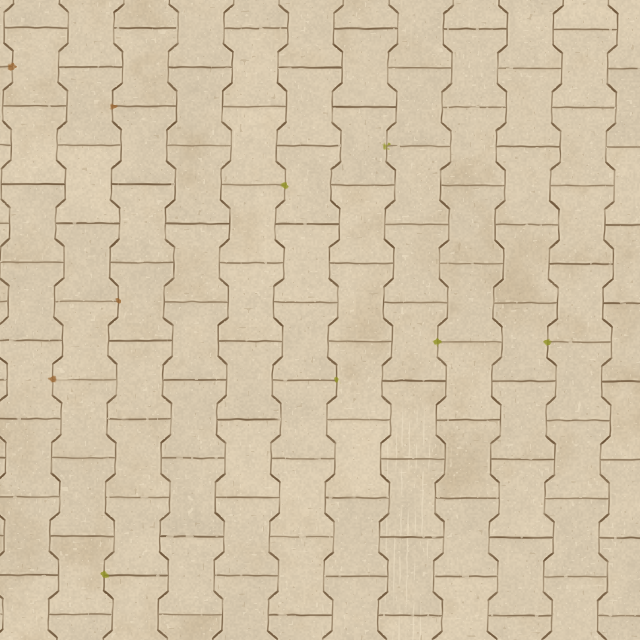
Give the GLSL for this texture, as a WebGL 2 fragment shader.

```glsl
#version 300 es
precision highp float;

#define PITCH vec2(0.0858, 0.1222)   // column and row spacing
#define ORIGIN vec2(0.0145, 0.0430)  // first seam and first joint, from top left
#define SKEW vec2(0.018, -0.003)     // slight lean of columns and rows
#define LOBE vec2(0.0071, 0.0062)    // half size of the slanted seam step
#define JOINT_WIDTH 0.0012
#define RIM_WIDTH 0.0034
#define TILE_TINT 0.035
#define STAIN 0.55
#define GRAIN 0.06
#define MOSS_CHANCE 0.06
#define SCRATCHES 7

uniform vec2 u_resolution;
out vec4 fragColor;

const vec3 STONE = vec3(0.855, 0.795, 0.690);
const vec3 DIRT  = vec3(0.730, 0.655, 0.535);
const vec3 PALE  = vec3(0.925, 0.870, 0.765);
const vec3 GAP   = vec3(0.430, 0.335, 0.230);
const vec3 MOSS  = vec3(0.560, 0.570, 0.130);
const vec3 RUST  = vec3(0.600, 0.400, 0.200);

float hash(vec2 p) {
  vec3 h = fract(vec3(p.xyx) * 0.1031);
  h += dot(h, h.yzx + 33.33);
  return fract((h.x + h.y) * h.z);
}

float noise(vec2 p) {
  vec2 i = floor(p), f = fract(p);
  f = f * f * (3.0 - 2.0 * f);
  return mix(mix(hash(i), hash(i + vec2(1, 0)), f.x),
             mix(hash(i + vec2(0, 1)), hash(i + vec2(1, 1)), f.x), f.y);
}

float fbm(vec2 p) {
  float sum = 0.0, amp = 0.5;
  for (int i = 0; i < 4; i++) {
    sum += amp * noise(p);
    p = p * 2.03 + 17.7;
    amp *= 0.5;
  }
  return sum / 0.9375;
}

// Distances to the slanted and the upright part of a seam
vec2 seamDistances(vec2 q) {
  q *= q.y < 0.0 ? -1.0 : 1.0;
  float along = clamp(dot(q, LOBE) / dot(LOBE, LOBE), 0.0, 1.0);
  float upright = length(vec2(q.x - LOBE.x, min(q.y - LOBE.y, 0.0)));
  return vec2(length(q - LOBE * along), upright);
}

float stroke(float d, float halfWidth, float px) {
  return 1.0 - smoothstep(halfWidth - 0.6 * px, halfWidth + 0.8 * px, d);
}

void main() {
  vec2 uv = gl_FragCoord.xy / u_resolution;
  float px = 1.0 / min(u_resolution.x, u_resolution.y);

  // Leaning grid, counted downwards from the top
  vec2 down = vec2(uv.x, 1.0 - uv.y);
  vec2 p = down + SKEW * down.yx - ORIGIN;
  p += 0.0016 * (vec2(noise(down * 70.0), noise(down * 70.0 + 31.0)) - 0.5);
  vec2 cell = p / PITCH;

  // Stepped seam between neighbouring columns
  float seamId = floor(cell.x + 0.5);
  float turn = mod(seamId, 2.0) > 0.5 ? 1.0 : -1.0;
  vec2 q = vec2((cell.x - seamId) * turn, abs(fract(cell.y) - 0.5) - 0.25) * PITCH;
  vec2 parts = seamDistances(q);
  float seam = min(parts.x, parts.y);
  float slant = smoothstep(-0.002, 0.002, parts.y - parts.x);
  float side = turn * (q.x - LOBE.x * clamp(q.y / LOBE.y, -1.0, 1.0));

  // Bone shaped stone: odd columns sit half a row lower
  float column = seamId - step(side, 0.0);
  float row = cell.y - 0.5 * mod(column, 2.0);
  float jointId = floor(row + 0.5);
  float jointSide = (row - jointId) * PITCH.y;
  float joint = abs(jointSide);
  float tileHash = hash(vec2(column, floor(row)) + 51.0);
  float jointHash = hash(vec2(column, jointId) + 113.0);

  // Stone face: tint, stains, grain and pale grit
  float cloud = fbm(down * 7.0 + 3.0);
  float blotch = fbm(down * 24.0 + tileHash * 40.0);
  vec3 color = STONE * (1.0 + TILE_TINT * (tileHash - 0.5));
  float stain = smoothstep(0.5, 0.85, 0.5 * cloud + 0.5 * blotch + 0.16 * (tileHash - 0.4));
  color = mix(color, DIRT, STAIN * stain);
  color *= 1.0 + 0.07 * (blotch - 0.5) + GRAIN * (noise(down * 330.0) - 0.5);
  color = mix(color, PALE, 0.6 * smoothstep(0.86, 0.97, noise(down * 210.0 + 9.0)));
  color = mix(color, DIRT, 0.5 * smoothstep(0.91, 0.98, noise(down * 170.0 + 77.0)));

  // Scraped pale lines running down one stretch
  for (int i = 0; i < SCRATCHES; i++) {
    float h = hash(vec2(float(i), 7.0));
    float x = 0.600 + 0.011 * (float(i) + 0.7 * h);
    float span = smoothstep(0.54 + 0.12 * h, 0.60 + 0.12 * h, down.y);
    float worn = smoothstep(0.25, 0.6, noise(vec2(float(i) * 9.0, down.y * 28.0)));
    color = mix(color, PALE, 0.65 * span * worn * stroke(abs(p.x - x), 0.0008, px));
  }

  // Worn pale rims, then dusty shade and dark gaps
  float wear = noise(down * 55.0 + 20.0);
  float grit = smoothstep(0.35, 0.8, noise(down * 150.0));
  float seamRim = 1.0 - smoothstep(0.0, RIM_WIDTH, abs(seam - 0.0022));
  float jointRim = 1.0 - smoothstep(0.0, RIM_WIDTH, abs(jointSide + 0.0024));
  color = mix(color, PALE, 0.65 * max(seamRim * (0.4 + 0.6 * wear), jointRim * grit));
  float shade = max(exp(-seam / 0.0022) * mix(0.4, 0.75, slant), 0.55 * exp(-joint / 0.0022));
  color = mix(color, DIRT, shade);
  float seamGap = stroke(seam, JOINT_WIDTH * mix(0.75, 1.25, slant), px);
  float jointGap = stroke(joint, JOINT_WIDTH * mix(0.7, 1.1, jointHash), px);
  seamGap *= mix(0.25 + 0.6 * wear, 0.7 + 0.3 * wear, slant);
  jointGap *= (0.55 + 0.4 * jointHash) * (0.65 + 0.35 * wear);
  color = mix(color, GAP, max(seamGap, jointGap));
  color = mix(color, PALE, 0.6 * stroke(joint, 0.0018, px) * smoothstep(0.8, 0.92, noise(down * 130.0 + 5.0)));

  // Sparse moss and rust where joints meet seams
  float knot = floor(2.0 * cell.y + 0.5);
  float knotHash = hash(vec2(seamId, knot) + 211.0);
  float reach = length(vec2(seam, (cell.y - 0.5 * knot) * PITCH.y));
  float tuft = 1.0 - smoothstep(0.003, 0.007, reach + 0.007 * (noise(down * 240.0) - 0.4));
  vec3 growth = mix(MOSS, RUST, step(0.65, knotHash / MOSS_CHANCE));
  color = mix(color, growth, 0.8 * tuft * step(knotHash, MOSS_CHANCE));

  fragColor = vec4(color, 1.0);
}
```
